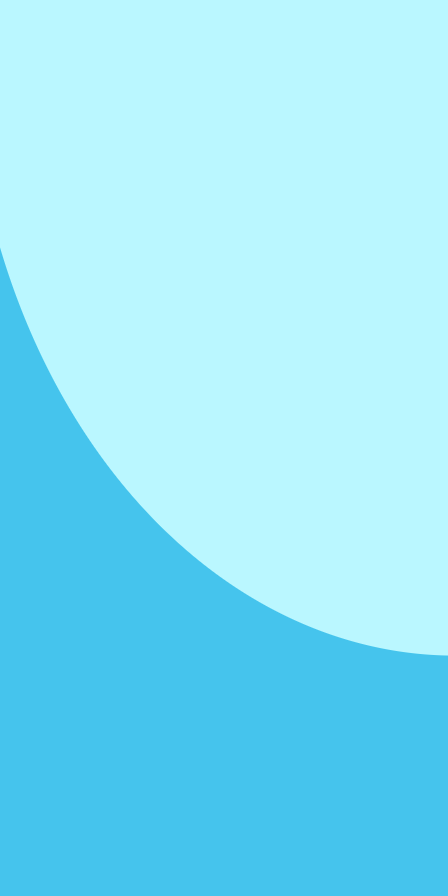
Reproduce this background procedurally as a WebGL 1 fragment shader.

```glsl
precision highp float;
// Pale cyan ellipse sweeping down from the upper right over a flat sky blue field.

uniform vec2 u_resolution;

// Approximate signed distance to an ellipse, in pixels (negative inside).
float ellipseDistance(vec2 uv, vec2 center, vec2 radii) {
  vec2 q = (uv - center) / radii;
  vec2 gradient = 2.0 * q / (radii * u_resolution);
  return (dot(q, q) - 1.0) / max(length(gradient), 1e-5);
}

void main() {
  vec2 uv = gl_FragCoord.xy / u_resolution;
  vec3 skyBlue = vec3(0.27, 0.77, 0.93);
  vec3 paleCyan = vec3(0.73, 0.97, 1.0);

  // One-pixel soft edge between the two flat colours
  float edge = ellipseDistance(uv, vec2(1.0156, 0.98), vec2(1.0885, 0.7117));
  float coverage = clamp(0.5 - edge, 0.0, 1.0);

  gl_FragColor = vec4(mix(skyBlue, paleCyan, coverage), 1.0);
}
```
